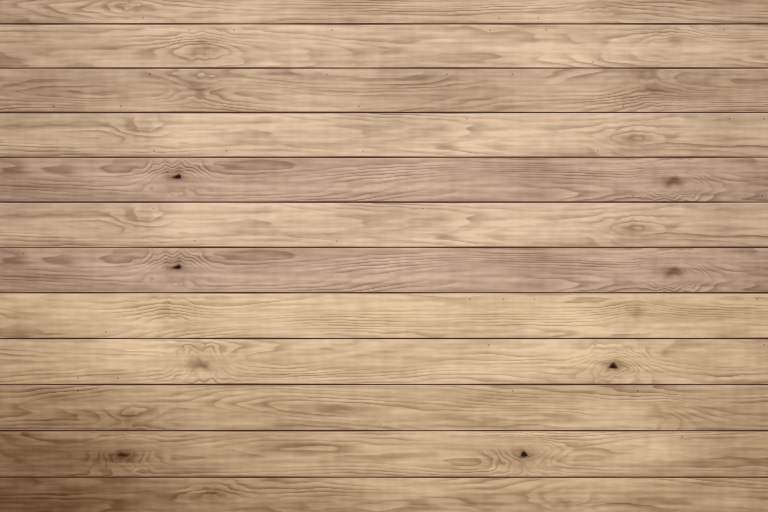
A WebGL 2 fragment shader for this texture:

```glsl
#version 300 es
precision highp float;
// Weathered horizontal wooden planks with growth rings, knots and dark seams.
uniform vec2 u_resolution;
out vec4 fragColor;

#define FIRST_SEAM 0.0467    // depth of the first seam below the top edge
#define PLANK_HEIGHT 0.0860  // height of the upper planks
#define PLANK_GROWTH 0.000253 // planks widen slightly toward the bottom
#define SEAM_HALF 0.0012
#define RING_DEPTH 0.27
#define FIBRE_DEPTH 0.17
#define KNOT_SIZE vec2(0.058, 0.030)
#define LIGHT_WOOD vec3(0.83, 0.72, 0.60)
#define DARK_WOOD vec3(0.38, 0.27, 0.19)
#define SEAM_COLOR vec3(0.23, 0.155, 0.12)

// Base tone of each plank, from top to bottom.
const float PLANK_TONE[12] = float[](0.85, 0.94, 0.82, 0.96, 0.79, 0.96,
                                     0.79, 1.00, 0.97, 0.83, 0.84, 0.77);

float hash(vec2 p) {
  return fract(sin(dot(p, vec2(127.1, 311.7))) * 43758.545);
}

vec2 gradient(vec2 cell) {
  float a = 6.28318 * hash(cell);
  return vec2(cos(a), sin(a));
}

float gradientNoise(vec2 p) {
  vec2 i = floor(p), f = p - i;
  vec2 w = f * f * f * (f * (f * 6.0 - 15.0) + 10.0);
  vec2 e = vec2(1.0, 0.0);
  float low = mix(dot(gradient(i), f), dot(gradient(i + e), f - e), w.x);
  float high = mix(dot(gradient(i + e.yx), f - e.yx),
                   dot(gradient(i + e.xx), f - e.xx), w.x);
  return mix(low, high, w.y);
}

// Continuous plank coordinate: its integer values are the seams.
float plankCoord(float depth) {
  float b = PLANK_HEIGHT, a = PLANK_GROWTH;
  return (sqrt(b * b + 4.0 * a * (depth - FIRST_SEAM)) - b) / (2.0 * a);
}

// Adds up the two knots of a plank: x = ring bulge, y = dark core, z = hole.
vec3 knots(vec2 p, float height, float seed) {
  vec3 sum = vec3(0.0);
  float strong = seed > 3.5 && mod(seed, 2.0) < 0.5 ? 1.0 : 0.4;
  for (float side = 0.0; side < 2.0; side++) {
    vec2 key = vec2(seed, side * 7.0 + 3.0);
    vec2 center = vec2(mix(0.24, 0.95, side) + 0.34 * hash(key) * (0.6 + 0.6 * side),
                       (hash(key + 5.3) - 0.5) * 0.4 * height);
    vec2 d = p - center;
    d += 0.010 * vec2(gradientNoise(p * 45.0 + seed), gradientNoise(p * 52.0 - seed));
    float r = length(d / KNOT_SIZE);
    sum.x += strong * exp(-r * r);
    sum.y += strong * (exp(-r * r * 12.0) + 0.22 * exp(-r * r * 1.6));
    float holeSize = 0.15 * step(0.5, strong) * step(0.4, hash(key + 9.1));
    sum.z += holeSize * 6.0 * (1.0 - smoothstep(holeSize * 0.5, holeSize + 0.06, r));
  }
  return sum;
}

// Sparse, faint nail pricks close to the plank edges.
float pricks(vec2 p, float height, float row) {
  float spacing = 0.085;
  float cell = floor(p.x / spacing);
  vec2 key = vec2(cell, row + 31.0);
  float edge = hash(key) < 0.5 ? -0.36 : 0.36;
  vec2 center = vec2((cell + 0.2 + 0.6 * hash(key + 2.7)) * spacing, edge * height);
  float dotMask = 1.0 - smoothstep(0.0006, 0.0030, length(p - center));
  return dotMask * step(0.75, hash(key + 8.4));
}

void main() {
  vec2 uv = gl_FragCoord.xy / u_resolution;
  float pixel = 1.0 / u_resolution.y;
  float x = gl_FragCoord.x * pixel, depth = 1.0 - uv.y;

  // Plank layout; two planks are repeated lower down.
  float k = plankCoord(depth);
  float row = clamp(floor(k) + 1.0, 0.0, 11.0);
  float across = k - row + 1.0, v = across - 0.5;
  float height = PLANK_HEIGHT + PLANK_GROWTH * (2.0 * row - 1.0);
  float seed = row > 4.5 && row < 6.5 ? row - 2.0 : row;
  vec2 p = vec2(x, v * height);
  vec2 offset = vec2(seed * 17.3, seed * 9.7);
  vec3 knot = knots(p, height, seed);

  // Growth rings: contours of a stretched field, bent around the knots.
  float field = 5.5 * gradientNoise(vec2(x * 1.3, v * 1.2) + offset) + 2.4 * v
              + 0.7 * gradientNoise(vec2(x * 5.0, v * 2.5) + offset)
              + 0.22 * gradientNoise(vec2(x * 18.0, v * 9.0) + offset) + 3.2 * knot.x;
  float ring = fract(field * 1.7);
  float ringLine = smoothstep(0.25, 0.85, ring) * (1.0 - smoothstep(0.85, 1.0, ring));
  float ringFade = 1.0 - smoothstep(0.35, 1.0, fwidth(field * 1.7));
  float ringWear = clamp(0.55 + 1.5 * gradientNoise(vec2(x * 5.0, v * 3.0) - offset), 0.08, 1.1);

  // Long fibres, soft stains and faint upright saw marks.
  float fibre = gradientNoise(vec2(x * 6.0, v * 13.0) + offset)
              + 0.8 * gradientNoise(vec2(x * 13.0, v * 7.0) - offset)
              + 0.5 * gradientNoise(vec2(x * 40.0, v * 16.0) - offset.yx);
  float stain = gradientNoise(vec2(x * 3.5, v * 1.4) + offset.yx);
  float saw = gradientNoise(vec2(x * 75.0, v * 1.5) + offset);

  float tone = PLANK_TONE[int(row)] + 0.06;
  tone -= RING_DEPTH * ringLine * ringFade * ringWear;
  tone += FIBRE_DEPTH * fibre + 0.22 * stain + 0.05 * saw;
  tone -= 0.50 * knot.y + 0.28 * pricks(p, height, row);

  // Rounded plank edges and darkened borders, deepest at the lower left.
  tone -= 0.14 * exp(-(1.0 - across) * height / 0.004);
  tone += 0.08 * exp(-across * height / 0.005);
  tone -= 0.20 * smoothstep(0.5, 1.0, abs(uv.x - 0.5) * 2.0);
  tone -= 0.48 * smoothstep(0.66, 0.95, depth) * (1.0 - smoothstep(0.0, 0.6, uv.x));

  vec3 hue = mix(vec3(0.0, 0.0, -0.002), vec3(0.006, 0.002, -0.022), step(6.5, row));
  hue += vec3(-0.004, -0.008, 0.008) * step(3.5, seed) * step(seed, 4.5);
  vec3 color = mix(DARK_WOOD, LIGHT_WOOD, clamp(tone, -0.3, 1.15)) + hue;
  color = mix(color, SEAM_COLOR * 0.5, clamp(knot.z, 0.0, 0.95));

  // Seams vary a little in width and depth along their length.
  float seamDistance = min(across, 1.0 - across) * height;
  float seamWear = gradientNoise(vec2(x * 5.0, floor(k + 0.5) * 3.7));
  float seamHalf = SEAM_HALF * (1.0 + 0.7 * seamWear);
  float seam = 1.0 - smoothstep(seamHalf - 0.7 * pixel, seamHalf + 0.7 * pixel, seamDistance);
  fragColor = vec4(mix(color, SEAM_COLOR, (0.92 + 0.2 * min(seamWear, 0.0)) * seam), 1.0);
}
```
